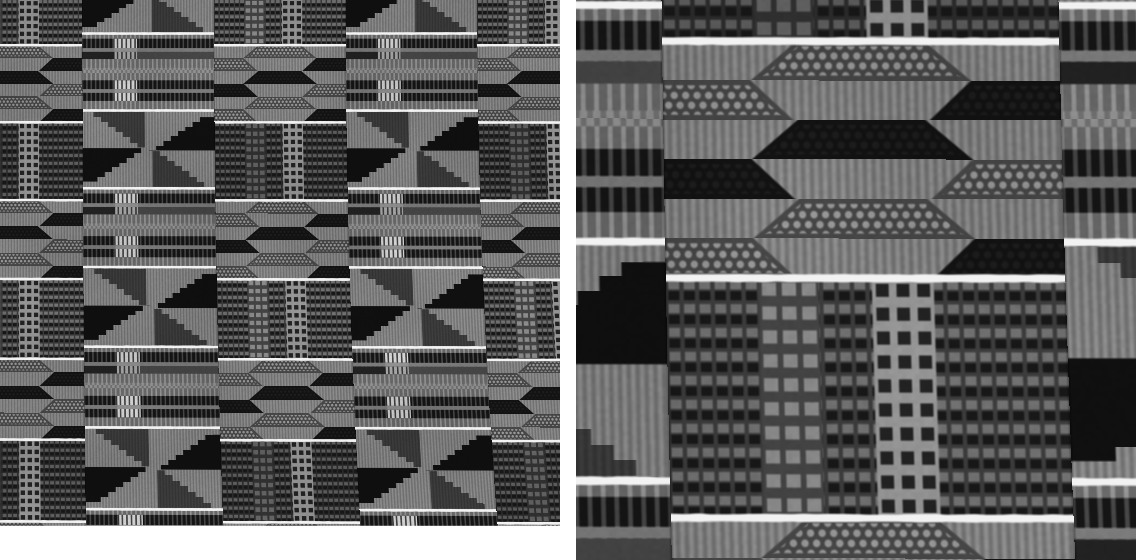
Left: the whole. Right: its middle third, enlarged.
This pattern is drawn by a three.js fragment shader. Its source:

```glsl
// Grey strip-woven cloth: staggered columns of hexagons, dotted grids, barred bands and stepped triangles.
varying vec2 vUv;

// Lengths are in threads: 768 span the canvas, a cell is 180.5 by 105.
const vec2 CELL = vec2(180.5, 105.0);

float hash(vec2 p) {
  return fract(sin(dot(p, vec2(127.1, 311.7))) * 43758.5453);
}

float noise(vec2 p) {
  vec2 i = floor(p), f = fract(p);
  f = f * f * (3.0 - 2.0 * f);
  return mix(mix(hash(i), hash(i + vec2(1, 0)), f.x),
             mix(hash(i + vec2(0, 1)), hash(i + vec2(1, 1)), f.x), f.y);
}

// Soft coverage, positive distance is inside
float fill(float d) { return smoothstep(-0.75, 0.75, d); }

float span(float x, float a, float b) { return fill(x - a) * fill(b - x); }

float bars(float x, float period, float width) {
  return fill(0.5 * width - abs(mod(x, period) - 0.5 * period));
}

float ribs(float x) { return 0.49 + 0.055 * sin(x * 1.5708); }

// Six bands of black or dotted trapezoids that interlock as hexagons
float hexagons(vec2 p) {
  float band = floor(p.y / 17.5), t = fract(p.y / 17.5);
  float d = abs(p.x - 90.0);
  bool middle = mod(band, 2.0) < 0.5;
  float edge = middle ? mix(29.0, 50.0, t) - d : d - mix(50.0, 31.0, t);
  bool black = middle ? band == 2.0 : (p.x > 90.0) != (band == 3.0);
  float inset = min(edge * 0.65, min(t, 1.0 - t) * 17.5);

  vec2 pitch = vec2(5.2, 4.4), q = p / pitch;
  q.x += 0.5 * mod(floor(q.y), 2.0);
  float dots = fill(1.6 - length((fract(q) - 0.5) * pitch)) * fill(inset - 2.2);
  float shape = black ? 0.07 + 0.04 * dots : mix(0.27, 0.58, dots);
  return mix(ribs(p.x), shape, fill(edge * 0.65));
}

// Ten rows of knobs, crossed by a faint strip and a pale strip of squares
float grid(vec2 p, float light) {
  float y = mod(p.y, 10.5);
  float knobs = bars(p.x, 7.0, 5.0);
  float c = mix(0.17, 0.23, light);
  c = mix(c, mix(0.36, 0.43, light), knobs * span(y, 1.0, 5.0));
  c = mix(c, 0.09, knobs * span(y, 5.8, 9.8));

  float faint = mix(0.19, 0.26, light);
  faint = mix(faint, mix(0.38, 0.53, light), bars(p.x - 42.0, 9.0, 6.4) * span(y, 2.0, 7.8));
  c = mix(c, faint, span(p.x, 42.0, 69.0));

  float pale = mix(0.57, 0.13, bars(p.x - 93.0, 9.33, 5.8) * span(y, 2.4, 8.2));
  return mix(c, pale, span(p.x, 93.0, 121.0));
}

// Dark and grey bands of upright bars with a bright block
float bands(vec2 p) {
  float bar = bars(p.x, 6.017, 3.9);
  float c = mix(0.57, 0.4, bar);
  float block = span(p.x, 44.0, 75.0);

  float speckle = bars(p.x + 3.0 * step(50.5, p.y), 6.017, 2.6);
  c = mix(c, mix(0.56, 0.44, speckle), span(p.y, 47.0, 54.0));
  float smoothGap = span(p.y, 20.0, 25.0) + span(p.y, 76.0, 81.0);
  c = mix(c, 0.47, smoothGap);

  float dark = span(p.y, 7.0, 20.0) + span(p.y, 64.0, 76.0) + span(p.y, 81.0, 92.0);
  c = mix(c, mix(0.27, 0.08, bar), dark);
  float strip = span(p.y, 25.0, 35.0);
  c = mix(c, mix(0.13, 0.27, fill(p.x - 75.0)), strip);
  c = mix(c, mix(0.25, 0.8, bar), block * (dark + 0.75 * strip));
  return mix(c, 0.6, 0.6 * block * smoothGap);
}

// Stepped triangles, black and dark grey, turned half round about the centre
float steps(vec2 p) {
  vec2 q = p.x < 0.5 * CELL.x ? p : CELL - p;
  float blackEdge = 80.0 - 10.0 * floor((q.y - 51.0) / 6.45);
  float greyEdge = 15.0 + 10.0 * floor((q.y - 2.0) / 6.9);
  float c = mix(ribs(p.x), 0.22 + 0.02 * sin(p.x * 1.5708),
                span(q.x, greyEdge, 85.0) * span(q.y, 2.0, 50.0));
  return mix(c, 0.06, fill(blackEdge - q.x) * span(q.y, 51.0, 96.0));
}

void main() {
  vec2 p = vec2(vUv.x, 1.0 - vUv.y) * 768.0;

  // Cloth stretches gently towards its lower right
  float sag = p.y / 715.0, drop = p.y - 62.0;
  float x = p.x / (1.0 + 0.042 * sag * sag) + 67.5;
  float y = drop - 0.000054 * drop * drop - 0.000005 * p.x * drop;

  // Odd columns sit higher and carry the other two motifs
  float column = floor(x / CELL.x);
  bool odd = mod(column, 2.0) > 0.5;
  if (odd) y += 16.0;
  float row = floor(y / CELL.y);
  vec2 q = vec2(x, y) - vec2(column, row) * CELL;
  bool second = mod(row, 2.0) > 0.5;
  float light = step(2.5, mod(row, 4.0));
  float c = odd ? (second ? steps(q) : bands(q))
                : (second ? grid(q, light) : hexagons(q));

  // Uneven dye, weave grain and column seams
  c *= 0.94 + 0.1 * noise(p / 70.0) + 0.06 * (noise(p / 2.0) - 0.5);
  c *= 1.0 - 0.3 * fill(0.6 - min(q.x, CELL.x - q.x));

  // White thread between cells, bare margin below the cloth
  c = mix(c, 0.95, fill(1.5 + 0.4 * noise(p / 6.0) - min(q.y, CELL.y - q.y)));
  c = mix(c, 1.0, fill(p.y - 721.0));
  gl_FragColor = vec4(vec3(c), 1.0);
}
```
